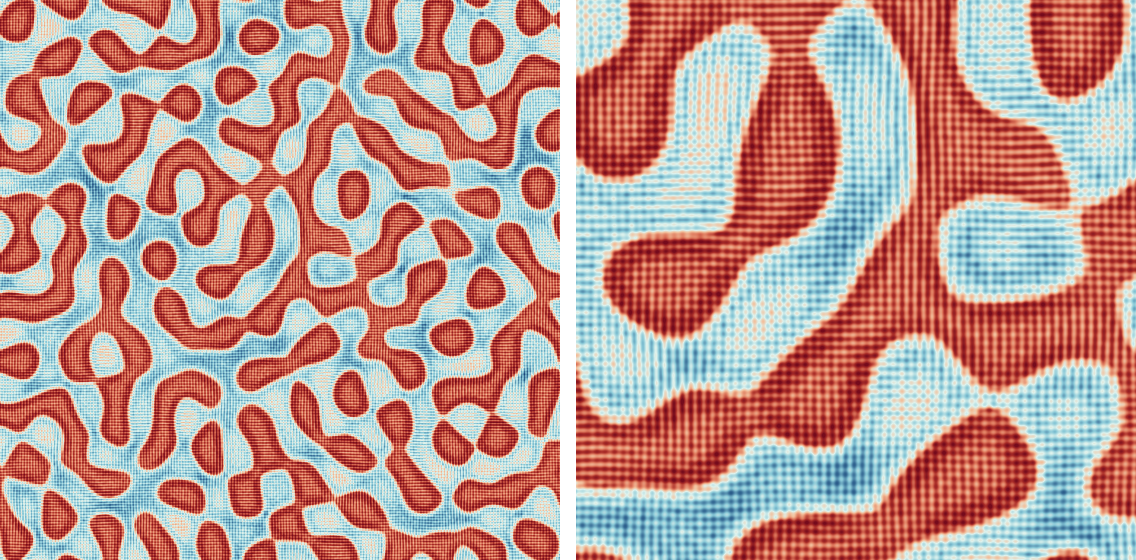
Left: the whole. Right: its middle third, enlarged.
Write a three.js fragment shader that draws this pattern.

```glsl
// Reaction-diffusion islands in red on pale blue, covered by a fine woven dot mesh.
varying vec2 vUv;

const float TAU = 6.2831853;

vec2 hash2(vec2 p) {
  vec2 q = vec2(dot(p, vec2(127.1, 311.7)), dot(p, vec2(269.5, 183.3)));
  return fract(sin(q) * 43758.545);
}

float cornerSlope(vec2 cell, vec2 corner, vec2 f) {
  float a = TAU * hash2(cell + corner).x;
  return dot(vec2(cos(a), sin(a)), f - corner);
}

// Gradient noise, roughly -0.7 to 0.7
float gradientNoise(vec2 p) {
  vec2 i = floor(p), f = fract(p);
  vec2 w = f * f * f * (f * (f * 6.0 - 15.0) + 10.0);
  vec2 e = vec2(0.0, 1.0);
  return mix(mix(cornerSlope(i, e.xx, f), cornerSlope(i, e.yx, f), w.x),
             mix(cornerSlope(i, e.xy, f), cornerSlope(i, e.yy, f), w.x), w.y);
}

// Random waves of nearly equal length: x is the height, yz the scaled slope
vec3 waveField(vec2 p) {
  vec3 sum = vec3(0.0);
  for (int i = 0; i < 32; i++) {
    vec2 h = hash2(vec2(float(i), 7.3));
    float angle = 0.5 * TAU * (float(i) + h.x) / 32.0;
    vec2 dir = vec2(cos(angle), sin(angle));
    float stretch = 0.88 + 0.24 * hash2(vec2(3.1, float(i))).y;
    float phase = TAU * (dot(p, dir) * stretch / 0.088 + h.y);
    sum += vec3(cos(phase), -sin(phase) * stretch * dir);
  }
  return sum * 0.25;
}

// Diverging ramp, one colour per whole step from navy 0 to maroon 7
vec3 ramp(float v) {
  vec3 c = mix(vec3(0.04, 0.19, 0.42), vec3(0.23, 0.44, 0.60), clamp(v, 0.0, 1.0));
  c = mix(c, vec3(0.53, 0.78, 0.84), clamp(v - 1.0, 0.0, 1.0));
  c = mix(c, vec3(0.87, 0.95, 0.93), clamp(v - 2.0, 0.0, 1.0));
  c = mix(c, vec3(0.95, 0.75, 0.61), clamp(v - 3.0, 0.0, 1.0));
  c = mix(c, vec3(0.87, 0.47, 0.36), clamp(v - 4.0, 0.0, 1.0));
  c = mix(c, vec3(0.67, 0.18, 0.16), clamp(v - 5.0, 0.0, 1.0));
  return mix(c, vec3(0.46, 0.04, 0.11), clamp(v - 6.0, 0.0, 1.0));
}

void main() {
  vec2 p = vUv;
  vec2 warp = vec2(gradientNoise(p * 7.0), gradientNoise(p * 7.0 + 31.0));
  vec3 field = waveField(p + 0.012 * warp);

  // Dividing by the local amplitude evens out the island widths
  float height = field.x - 0.2;
  float level = height / sqrt(height * height + dot(field.yz, field.yz) + 0.02);
  float inside = level + 0.28;
  float patches = gradientNoise(p * 9.0 + 12.0);

  // Islands: a dark rim just inside the edge, a lighter core
  float rim = smoothstep(0.05, 0.4, inside) * (1.0 - smoothstep(0.75, 1.22, inside));
  float strength = smoothstep(0.0, 1.2, length(field.yz) + 0.5 * patches);
  float red = 3.7 + 1.55 * smoothstep(0.0, 0.25, inside) + 0.85 * rim * strength;

  // Channels: dark lines along narrow gaps, pale where they open out
  float narrow = smoothstep(-2.0, -0.5, height);
  float middle = smoothstep(-0.25, -0.68, inside);
  float blue = 3.4 - 0.9 * smoothstep(0.0, -0.3, inside)
             + middle * (0.5 - 1.3 * narrow - 1.2 * patches);
  float tone = mix(blue, red, smoothstep(-0.07, 0.07, inside));

  // Woven mesh, drifting between rows, columns and dots
  vec2 drift = 2.5 * vec2(gradientNoise(p * 16.0 + 5.0), gradientNoise(p * 16.0 + 57.0));
  vec2 threads = sin(TAU * 192.0 * p + drift);
  float lean = clamp(0.5 + 0.8 * gradientNoise(p * 14.0 + 83.0), 0.15, 0.85);
  float mesh = mix(threads.x, threads.y, lean);
  float grain = gradientNoise(p * 170.0);
  tone += mesh * mix(0.75, 1.0, smoothstep(-0.1, 0.2, inside)) + 0.6 * grain;

  gl_FragColor = vec4(ramp(tone), 1.0);
}
```
